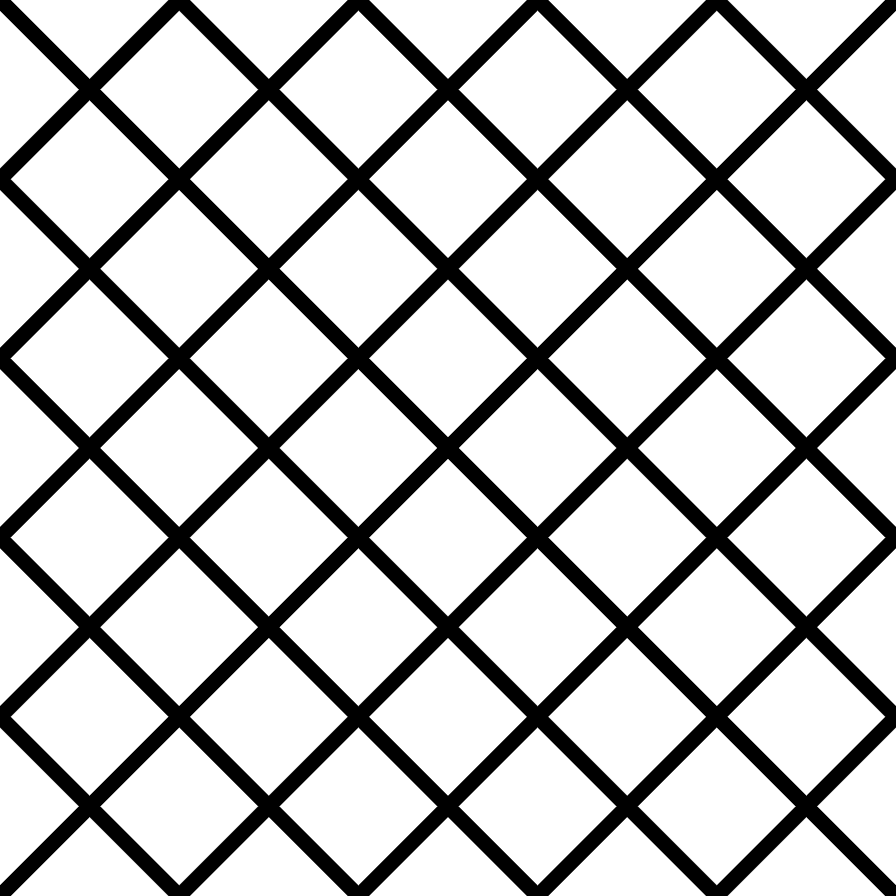
A Shadertoy shader for this pattern:

```glsl
// Diagonal lattice of crossing black bars leaving white diamonds, seamlessly tiling.
#define REPEATS 5.0
#define BAR_WIDTH 0.0169
#define BAR_COLOR vec3(0.0)
#define GROUND_COLOR vec3(1.0)

// Distance from each family of diagonals to its nearest center line, in canvas units
vec2 diagonalDistances(vec2 uv) {
    vec2 phase = REPEATS * vec2(uv.x + uv.y, uv.x - uv.y);
    return abs(fract(phase + 0.5) - 0.5) / (REPEATS * sqrt(2.0));
}

void mainImage(out vec4 fragColor, in vec2 fragCoord) {
    vec2 uv = fragCoord / iResolution.xy;
    float pixel = 1.0 / min(iResolution.x, iResolution.y);

    // Union of both bar families, with an edge ramp one pixel wide
    vec2 distances = diagonalDistances(uv);
    float edge = min(distances.x, distances.y) - 0.5 * BAR_WIDTH;
    float bar = clamp(0.5 - edge / pixel, 0.0, 1.0);

    fragColor = vec4(mix(GROUND_COLOR, BAR_COLOR, bar), 1.0);
}
```
